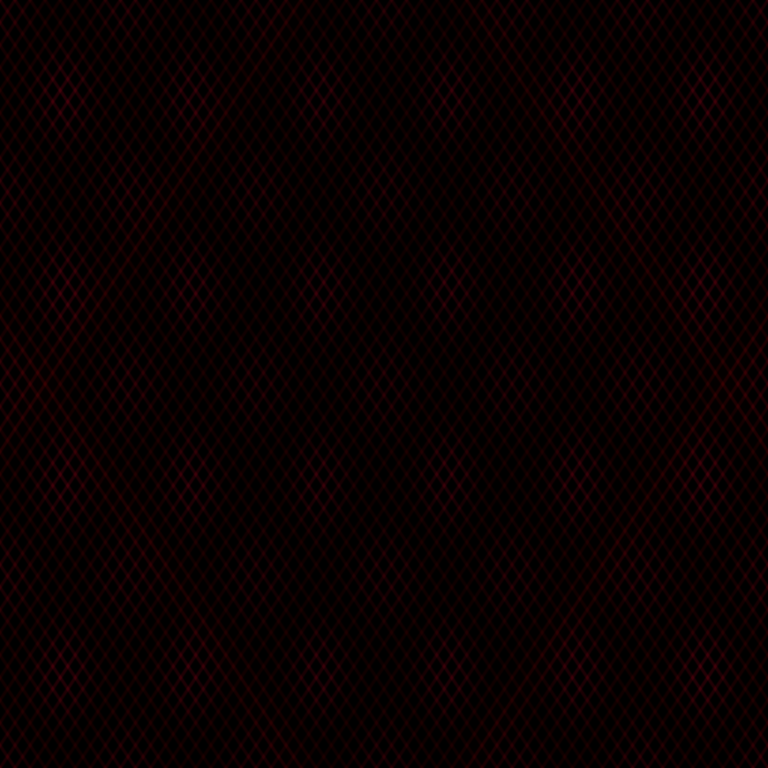
A Shadertoy shader for this pattern:

```glsl
// A near-black fabric of fine, soft red diamonds. Two mirrored families of slanted
// lines cross; a staggered lattice of glows brightens them, and broad bands along
// both slants form one large diamond. Gradient noise adds faint wear.

const float PI = 3.14159265;
const float SLOPE = 1.5;           // height of a diamond over its width
const float LINES = 51.0;          // diamonds across the canvas
const float GLOWS = 6.0;           // glows across the canvas
const float LINE_RADIUS = 0.14;    // half width of a line, in line periods
const float BAND_OFFSET = 0.445;   // half width of the large diamond
const float BAND_SIGMA = 0.018;

const vec3 GROUND = vec3(0.001, 0.0, 0.0);
const vec3 THREAD = vec3(0.061, 0.0, 0.001);
const vec3 GLOW_TINT = vec3(0.066, 0.0, 0.018);
const vec3 BAND_TINT = vec3(0.036, 0.0, 0.001);

float gaussian(float d, float sigma) {
    return exp(-0.5 * d * d / (sigma * sigma));
}

vec2 hashGradient(vec2 cell) {
    vec2 h = vec2(dot(cell, vec2(127.1, 311.7)), dot(cell, vec2(269.5, 183.3)));
    return 2.0 * fract(sin(h) * 43758.5) - 1.0;
}

float gradientNoise(vec2 p) {
    vec2 i = floor(p), f = fract(p);
    vec2 u = f * f * f * (f * (f * 6.0 - 15.0) + 10.0);
    vec2 e = vec2(0.0, 1.0);
    float low = mix(dot(hashGradient(i), f),
                    dot(hashGradient(i + e.yx), f - e.yx), u.x);
    float high = mix(dot(hashGradient(i + e.xy), f - e.xy),
                     dot(hashGradient(i + e.yy), f - e.yy), u.x);
    return mix(low, high, u.y);
}

// One family of parallel soft lines, never thinner than a pixel can show.
float softLines(float slant, float count, float pixel) {
    float d = abs(fract(slant * count) - 0.5);
    float radius = max(LINE_RADIUS, 0.9 * pixel * count);
    return exp(-pow(d / radius, 3.0)) * LINE_RADIUS / radius;
}

// Staggered glows; every other column is weaker.
float glowLattice(vec2 p, vec2 slants, float count) {
    vec2 c = cos(PI * count * slants);
    float peak = c.x * c.x * c.y * c.y;
    float strength = mix(1.0, 0.55, 0.5 + 0.5 * cos(2.0 * PI * count * p.x));
    return peak * strength;
}

float edgeBand(float slant, float offset, float sigma) {
    return gaussian(abs(slant) - offset, sigma);
}

void mainImage(out vec4 fragColor, in vec2 fragCoord) {
    float size = min(iResolution.x, iResolution.y);
    vec2 p = (fragCoord - 0.5 * iResolution.xy) / size;
    float pixel = 1.0 / size;

    // Coordinates across the two line directions
    vec2 slants = p.x + vec2(1.0, -1.0) * p.y / SLOPE;
    vec2 lines = vec2(softLines(slants.x, LINES, pixel),
                      softLines(slants.y, LINES, pixel));
    vec2 bands = vec2(edgeBand(slants.x, BAND_OFFSET, BAND_SIGMA),
                      edgeBand(slants.y, BAND_OFFSET, BAND_SIGMA));

    // Threads, their glow and the large diamond
    float glow = glowLattice(p, slants, GLOWS);
    float wear = 1.0 + 0.1 * gradientNoise(p * 9.0);
    float outward = mix(0.92, 1.1, smoothstep(0.1, 0.5, abs(p.x)));
    vec3 color = (lines.x + lines.y) * wear * outward * (THREAD + GLOW_TINT * glow);
    color += BAND_TINT * dot(lines + 0.25, bands);

    fragColor = vec4(GROUND + color, 1.0);
}
```
